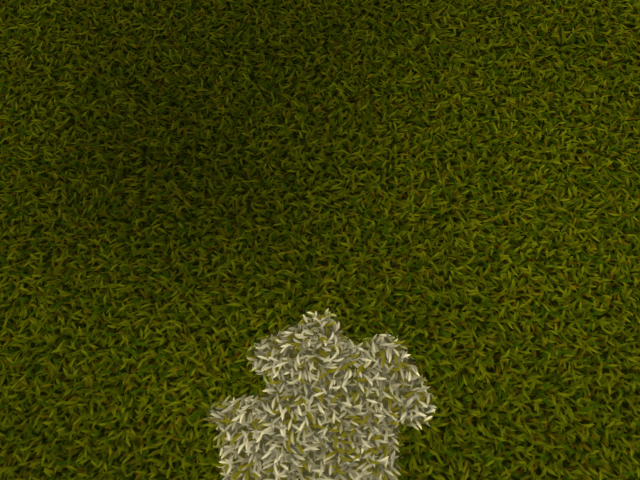
A WebGL 1 fragment shader for this texture:

```glsl
precision highp float;
// Dense olive turf under uneven light, with a ragged patch of pale painted blades.

uniform vec2 u_resolution;

const int LAYERS = 5;

vec3 hash3(vec2 p) {
  vec3 q = fract(p.xyx * vec3(0.1031, 0.1030, 0.0973));
  q += dot(q, q.yxz + 33.33);
  return fract((q.xxy + q.yzz) * q.zyx);
}

float capsule(vec2 p, vec2 a, vec2 b, float radius) {
  vec2 ab = b - a;
  float t = clamp(dot(p - a, ab) / dot(ab, ab), 0.0, 1.0);
  return length(p - a - ab * t) - radius;
}

// Signed distance to the lobed paint patch
float patchDistance(vec2 p) {
  float d = capsule(p, vec2(0.69, 0.16), vec2(0.69, -0.05), 0.14);
  d = min(d, capsule(p, vec2(0.665, 0.295), vec2(0.61, 0.10), 0.055));
  d = min(d, capsule(p, vec2(0.565, 0.255), vec2(0.65, 0.29), 0.045));
  d = min(d, capsule(p, vec2(0.80, 0.26), vec2(0.86, 0.155), 0.045));
  d = min(d, capsule(p, vec2(0.465, 0.135), vec2(0.58, 0.155), 0.03));
  return min(d, capsule(p, vec2(0.51, 0.10), vec2(0.52, -0.05), 0.055));
}

float softSpot(vec2 p, vec2 center, vec2 extent) {
  vec2 d = (p - center) / extent;
  return exp(-dot(d, d));
}

// Layered sines give slow, cloudy variation
float clumps(vec2 p) {
  float a = sin(p.x * 13.0 + 2.0 * sin(p.y * 9.0));
  float b = sin(p.y * 17.0 + 2.0 * sin(p.x * 11.0 + 1.0));
  float c = sin(p.x * 37.0 - p.y * 29.0 + a * 2.0);
  return (a + b + c) / 3.0;
}

// Cellular hollows where the pile parts: 0 inside, 1 outside
float hollows(vec2 p) {
  vec2 cell = floor(p);
  float nearest = 1.0;
  for (int j = -1; j <= 1; j++) {
    for (int i = -1; i <= 1; i++) {
      vec2 id = cell + vec2(float(i), float(j));
      vec3 rnd = hash3(id + 71.0);
      nearest = min(nearest, length(p - id - rnd.xy) + 0.3 * rnd.z);
    }
  }
  return smoothstep(0.05, 0.6, nearest);
}

float turfLight(vec2 p) {
  float light = 1.19 + 0.04 * clumps(p);
  light -= 0.34 * softSpot(p, vec2(0.36, 0.66), vec2(0.36, 0.26));
  light -= 0.22 * softSpot(p, vec2(0.55, 1.0), vec2(0.55, 0.20));
  light -= 0.12 * softSpot(p, vec2(0.0, 0.0), vec2(0.25, 0.25));
  light += 0.14 * softSpot(p, vec2(1.2, 0.5), vec2(0.35, 0.6));
  return light + 0.10 * softSpot(p, vec2(0.4, 0.2), vec2(0.4, 0.2));
}

// Finer grass with distance toward the top
vec2 groundPlane(vec2 p) {
  return vec2(p.x - 0.667, p.y) * (1.0 + 0.3 * p.y) + 3.0;
}

vec3 grassColor(vec3 rnd, float depth) {
  vec3 color = mix(vec3(0.18, 0.205, 0.003), vec3(0.30, 0.31, 0.02), rnd.x);
  color = mix(color, vec3(0.10, 0.18, 0.005), step(0.87, rnd.y) * 0.7);
  float dry = step(rnd.y, 0.10) * (1.0 - 0.7 * depth);
  return mix(color, vec3(0.31, 0.20, 0.02), dry);
}

vec3 paintColor(vec3 rnd) {
  vec3 color = mix(vec3(0.40, 0.38, 0.26), vec3(0.82, 0.78, 0.61), rnd.x);
  return mix(color, vec3(0.43, 0.40, 0.07), step(0.80, rnd.y));
}

// One scattered layer: a tapered blade in every jittered cell
vec3 addBlades(vec3 under, vec2 p, vec2 ground, float size, float depth, float soft) {
  vec3 color = under;
  vec2 shifted = ground / size + depth * 37.3;
  vec2 cell = floor(shifted);
  for (int j = -1; j <= 1; j++) {
    for (int i = -1; i <= 1; i++) {
      vec2 id = cell + vec2(float(i), float(j));
      vec3 place = hash3(id + depth * 91.0);
      vec3 tint = hash3(id + depth * 53.0 + 217.0);
      vec2 center = id + place.xy;
      vec2 rootOffset = (center - shifted) * size;
      vec2 fan = p - vec2(0.66, 0.30);
      float angle = atan(fan.y, fan.x + 0.001) + (place.z - 0.5) * 3.0;
      vec2 dir = vec2(cos(angle), sin(angle));
      vec2 d = shifted - center;
      float along = dot(d, dir);
      float bend = (tint.z - 0.5) * 0.5 * along * along;
      float across = abs(dot(d, vec2(-dir.y, dir.x)) - bend);
      float reach = 0.60 + 0.28 * tint.z;
      float t = clamp(along / reach, -1.0, 1.0);
      float width = 0.17 * (1.0 - t * t);
      float edge = soft / size;
      float mask = 1.0 - smoothstep(-edge, edge, across - width);
      mask *= 1.0 - smoothstep(reach - edge, reach + edge, abs(along));
      if (mask > 0.0) {
        float painted = 1.0 - smoothstep(-0.004, 0.004, patchDistance(p + rootOffset));
        vec3 blade = mix(grassColor(tint, depth), paintColor(tint), painted);
        float shade = mix(0.55, 1.04, depth) * (0.96 + 0.16 * t);
        color = mix(color, blade * shade, mask);
      }
    }
  }
  return color;
}

void main() {
  vec2 p = gl_FragCoord.xy / u_resolution.y;
  vec2 ground = groundPlane(p);
  float soft = 0.0014 + 0.6 / u_resolution.y;

  // Shadowed soil and paint residue between the blades
  float paint = 1.0 - smoothstep(-0.015, 0.01, patchDistance(p));
  vec3 color = mix(vec3(0.06, 0.07, 0.0), vec3(0.27, 0.26, 0.13), paint);

  for (int n = 0; n < LAYERS; n++) {
    float depth = float(n) / float(LAYERS - 1);
    color = addBlades(color, p, ground, mix(0.016, 0.019, depth), depth, soft);
  }

  float pile = mix(0.68, 1.08, hollows(ground * 42.0));
  color *= mix(turfLight(p) * pile, 1.06, paint);
  gl_FragColor = vec4(color, 1.0);
}
```
